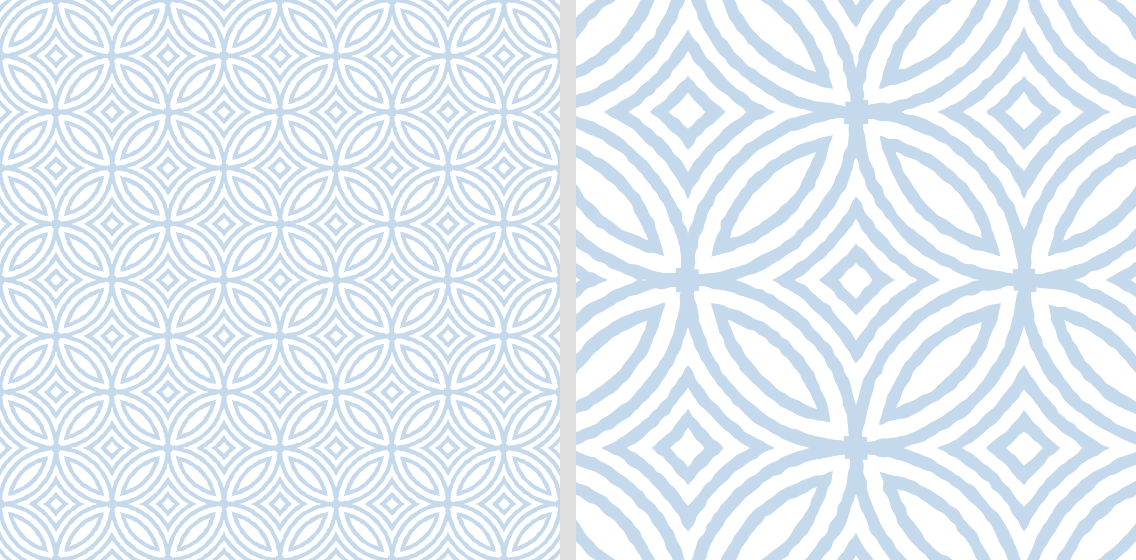
Left: the whole. Right: its middle third, enlarged.
Reproduce this pattern procedurally as a Shadertoy shader.

```glsl
// Pale blue lattice of overlapping circles: nested petals and concave diamonds.
#define REPEATS 5.0
#define LINE_WIDTH 0.0365
#define CIRCLE_RADIUS 0.5
#define LENS_RADIUS 0.416
#define RING_STEP 0.0757
#define KNOT_SIZE 0.034
#define WOBBLE 0.008
#define WOBBLE_GRID 200.0
#define PAPER vec3(1.0)
#define INK vec3(0.77, 0.85, 0.92)

float hash(vec2 cell) {
    vec3 h = fract(vec3(cell.xyx) * 0.1031);
    h += dot(h, h.yzx + 33.33);
    return fract((h.x + h.y) * h.z);
}

// Value noise that wraps after one canvas
float wrappedNoise(vec2 uv) {
    vec2 p = uv * WOBBLE_GRID;
    vec2 cell = floor(p);
    vec2 t = smoothstep(0.0, 1.0, p - cell);
    vec2 a = mod(cell, WOBBLE_GRID);
    vec2 b = mod(cell + 1.0, WOBBLE_GRID);
    return mix(mix(hash(a), hash(vec2(b.x, a.y)), t.x),
               mix(hash(vec2(a.x, b.y)), hash(b), t.x), t.y);
}

// Signed distance to the drawn lines, in units of one repeat
float latticeDistance(vec2 uv) {
    vec2 q = abs(fract(uv * REPEATS) - 0.5);

    // Radius from the farther of the two circle centres in the folded cell
    float radius = max(length(q), length(q - 0.5));

    // Lens, petal outline, outer diamond, inner diamond
    float d = abs(radius - LENS_RADIUS);
    for (int i = 0; i < 3; i++) {
        d = min(d, abs(radius - CIRCLE_RADIUS - float(i) * RING_STEP));
    }
    d -= 0.5 * LINE_WIDTH;

    // Square knots where the petals meet
    vec2 knot = q.x > q.y ? vec2(0.5 - q.x, q.y) : vec2(q.x, 0.5 - q.y);
    return min(d, max(knot.x, knot.y) - KNOT_SIZE);
}

void mainImage(out vec4 fragColor, in vec2 fragCoord) {
    vec2 uv = fragCoord / iResolution.xy;
    float pixel = REPEATS / min(iResolution.x, iResolution.y);

    // Slightly ragged line edges
    float d = latticeDistance(uv) + WOBBLE * (wrappedNoise(uv) - 0.5);
    float ink = 1.0 - smoothstep(-0.6 * pixel, 0.6 * pixel, d);
    fragColor = vec4(mix(PAPER, INK, ink), 1.0);
}
```
